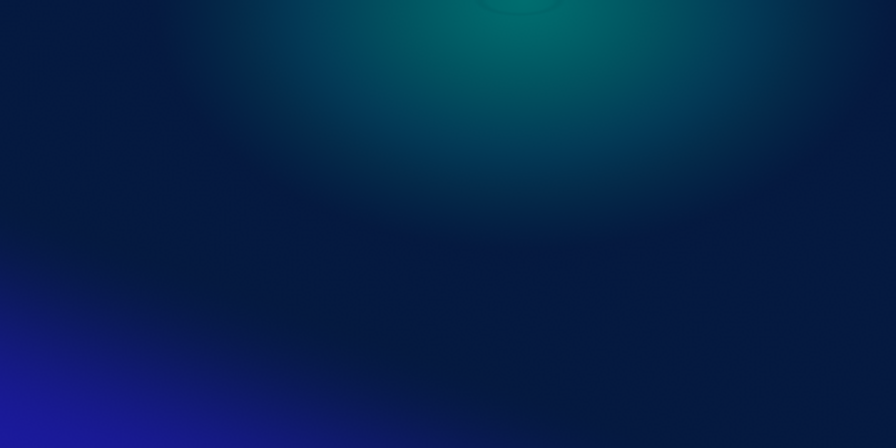
Write a WebGL 2 fragment shader that draws this background.

```glsl
#version 300 es
precision highp float;
// A deep navy field with an elliptical teal glow hanging from the top edge
// and a slanted indigo glow rising from the lower left corner.
// Both glows are distance falloffs in canvas units, with faint grain on top.

uniform vec2 u_resolution;
out vec4 fragColor;

const vec3 NAVY = vec3(0.018, 0.100, 0.250);
const vec3 TEAL = vec3(0.000, 0.430, 0.435);
const vec3 INDIGO = vec3(0.105, 0.100, 0.610);

vec2 hashGradient(vec2 cell) {
    float angle = 6.2832 * fract(sin(dot(cell, vec2(127.1, 311.7))) * 43758.5);
    return vec2(cos(angle), sin(angle));
}

float gradientNoise(vec2 p) {
    vec2 i = floor(p), f = fract(p);
    vec2 w = f * f * (3.0 - 2.0 * f);
    vec2 e = vec2(0.0, 1.0);
    float low = mix(dot(hashGradient(i), f),
                    dot(hashGradient(i + e.yx), f - e.yx), w.x);
    float high = mix(dot(hashGradient(i + e), f - e),
                     dot(hashGradient(i + 1.0), f - 1.0), w.x);
    return mix(low, high, w.y);
}

// Distance from a centre, scaled so the ellipse edge lies at 1
float ellipseDistance(vec2 p, vec2 center, vec2 radii) {
    return length((p - center) / radii);
}

void main() {
    vec2 uv = gl_FragCoord.xy / u_resolution;
    vec3 color = NAVY;

    // Indigo corner glow with nearly straight, descending contours
    float slant = uv.x / 0.69 + uv.y / 0.51;
    float indigoGlow = 1.0 - smoothstep(0.0, 1.12, slant);
    color = mix(color, INDIGO, indigoGlow);

    // Teal glow, close to linear with softened core and rim
    float d = ellipseDistance(uv, vec2(0.585, 1.0), vec2(0.415, 0.56));
    float tealGlow = mix(max(1.0 - d, 0.0), 1.0 - smoothstep(0.0, 1.0, d), 0.3);
    color = mix(color, TEAL, tealGlow);
    // Slightly bluer band halfway out
    color.b += 0.015 * smoothstep(0.3, 0.6, d) * (1.0 - smoothstep(0.6, 0.8, d));

    // Faint thin arc near the core
    float arc = abs(ellipseDistance(uv, vec2(0.58, 1.0), vec2(0.044, 0.032)) - 1.0);
    color -= vec3(0.0, 0.02, 0.015) * (1.0 - smoothstep(0.0, 0.2, arc));

    // Fine grain to break up banding
    color += 0.003 * gradientNoise(uv * vec2(360.0, 180.0));
    fragColor = vec4(color, 1.0);
}
```
